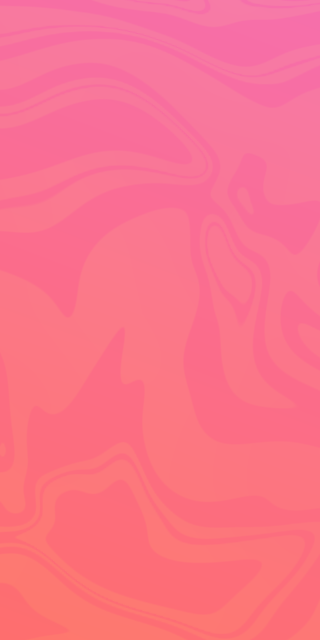
This background is drawn by a Shadertoy shader. Its source:

```glsl
// Marbled liquid swirls in soft tones over a pink to coral gradient.

const float SWIRL_SCALE = 1.6;    // swirl cells per canvas width
const float BAND_DENSITY = 19.0;  // phase travelled per unit of field

// Unit gradient vector for a lattice cell, from the usual sine hash
vec2 cellGradient(vec2 cell) {
    float angle = 6.2832 * fract(sin(dot(cell, vec2(127.1, 311.7))) * 43758.5453);
    return vec2(cos(angle), sin(angle));
}

// Smooth gradient noise, roughly -0.7 to 0.7
float gradientNoise(vec2 p) {
    vec2 cell = floor(p);
    vec2 f = p - cell;
    vec2 u = f * f * f * (f * (f * 6.0 - 15.0) + 10.0);
    vec2 e = vec2(1.0, 0.0);
    float a = dot(cellGradient(cell), f);
    float b = dot(cellGradient(cell + e.xy), f - e.xy);
    float c = dot(cellGradient(cell + e.yx), f - e.yx);
    float d = dot(cellGradient(cell + e.xx), f - e.xx);
    return mix(mix(a, b, u.x), mix(c, d, u.x), u.y);
}

// Two independent noises used as a displacement
vec2 noiseVector(vec2 p) {
    return vec2(gradientNoise(p + vec2(3.7, 11.2)),
                gradientNoise(p + vec2(17.3, 5.9)));
}

// Fold the plane in two passes, then read a smooth field from it
float liquidField(vec2 p, float scale) {
    vec2 q = p * scale;
    q += 1.1 * noiseVector(q * 0.8);
    q += 0.6 * noiseVector(q * 1.25 + 8.0);
    return gradientNoise(q * vec2(0.8, 1.1) + 21.0) + 0.2 * (p.y - 0.4 * p.x);
}

// Broad areas and thin streaks sharing the same contours
float bandProfile(float phase) {
    return sin(phase) + 0.75 * sin(2.3 * phase + 1.0) + 0.05;
}

// Base gradient, leaning from lower left to upper right
vec3 baseColor(vec2 uv) {
    float t = clamp(0.84 * uv.y + 0.16 * uv.x, 0.0, 1.0);
    vec3 coral = vec3(0.995, 0.430, 0.430);
    vec3 rose = vec3(0.985, 0.425, 0.545);
    vec3 orchid = vec3(0.965, 0.435, 0.675);
    return t < 0.5 ? mix(coral, rose, t * 2.0) : mix(rose, orchid, t * 2.0 - 1.0);
}

void mainImage(out vec4 fragColor, in vec2 fragCoord) {
    vec2 uv = fragCoord / iResolution.xy;
    vec2 p = fragCoord / iResolution.x;

    // Bands with smoothed edges
    float profile = bandProfile(BAND_DENSITY * liquidField(p, SWIRL_SCALE));
    float edge = max(fwidth(profile), 0.04);
    float band = smoothstep(-edge, edge, profile);

    // Pale veil whose strength drifts slowly over the canvas
    float strength = 0.95 + 0.4 * gradientNoise(p * 1.7 + 40.0);
    vec3 veil = vec3(0.0, 0.043, -0.008);
    fragColor = vec4(baseColor(uv) + veil * band * strength, 1.0);
}
```
